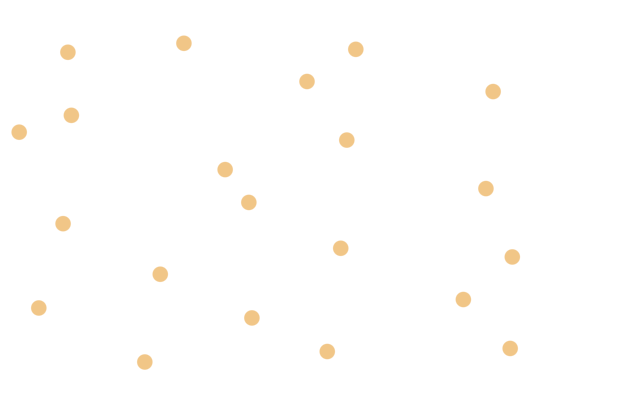
Give the GLSL for this pattern, as a Shadertoy shader.

```glsl
// Sparse round dots in warm sand, scattered over a plain white ground.

// Two pseudo-random values in 0..1 for one dot index
vec2 hash2(float n) {
    return fract(sin(n * vec2(12.99, 78.23) + vec2(1.7, 4.1)) * 4375.85);
}

// Evenly spread sequence, loosened by a random offset
vec2 dotPosition(float n) {
    vec2 spread = fract(0.5 + n * vec2(0.7549, 0.5698));
    vec2 loosened = spread + (hash2(n) - 0.5) * 0.11;
    return mix(vec2(0.03), vec2(0.97), clamp(loosened, 0.0, 1.0));
}

void mainImage(out vec4 fragColor, in vec2 fragCoord) {
    // Canvas height is one unit
    vec2 point = fragCoord / iResolution.y;
    vec2 canvas = vec2(iResolution.x / iResolution.y, 1.0);

    // Distance to the nearest dot centre
    float nearest = 10.0;
    for (int i = 1; i <= 21; i++) {
        nearest = min(nearest, distance(point, dotPosition(float(i)) * canvas));
    }

    // Smooth-edged discs on white
    vec3 white = vec3(1.0);
    vec3 sand = vec3(0.945, 0.775, 0.53);
    float coverage = 1.0 - smoothstep(0.0175, 0.0215, nearest);
    fragColor = vec4(mix(white, sand, coverage), 1.0);
}
```
